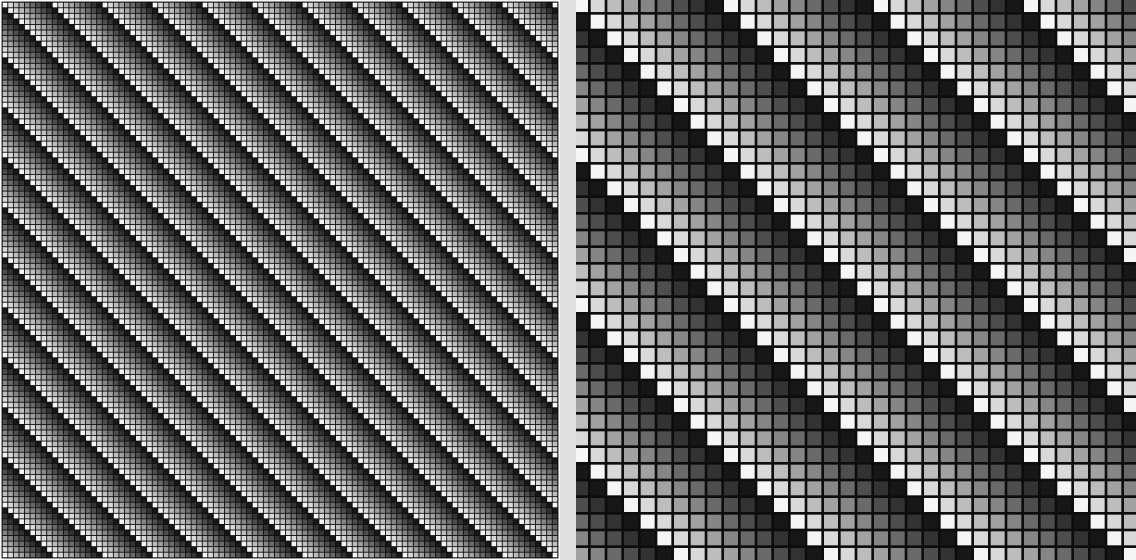
Left: the whole. Right: its middle third, enlarged.
Give the GLSL for this pattern, as a WebGL 1 fragment shader.

```glsl
precision highp float;
// A fine square grid of grey tiles. Each tile takes its shade from its column
// minus its row, modulo the number of shades, so that the greys run from light
// to dark and restart along stepped diagonals. Dark rules separate the tiles.

uniform vec2 u_resolution;

const float TILES = 100.0;         // tiles along each side
const float SHADES = 9.0;          // greys before the sequence restarts
const float MARGIN = 0.004;        // paper edge, as a share of the canvas
const float RULE_WIDTH = 0.16;     // rule between tiles, in tiles
const float FRAME_WIDTH = 0.12;    // part of the frame outside the tiles

const vec3 PAPER = vec3(0.98);
const vec3 INK = vec3(0.05);
const float LIGHTEST = 0.96;
const float DARKEST = 0.09;

// Share of a pixel covered by a rule of the given width, box filtered.
float ruleCoverage(float distanceToCentre, float width, float pixel) {
  float overlap = 0.5 * (width + pixel) - distanceToCentre;
  return clamp(overlap, 0.0, min(width, pixel)) / pixel;
}

// Ink coverage of the vertical and horizontal rules at integer positions.
float gridCoverage(vec2 p, float width, float pixel) {
  vec2 d = abs(p - floor(p + 0.5));
  float across = ruleCoverage(d.x, width, pixel);
  float down = ruleCoverage(d.y, width, pixel);
  return 1.0 - (1.0 - across) * (1.0 - down);
}

// Signed distance to a square centred on the origin.
float squareDistance(vec2 p, float halfSide) {
  vec2 d = abs(p) - halfSide;
  return length(max(d, 0.0)) + min(max(d.x, d.y), 0.0);
}

// Grey of one tile; column and row count from the upper left.
vec3 tileColour(vec2 tile, float shades) {
  float order = floor(mod(tile.x - tile.y + 0.5, shades));
  return vec3(mix(LIGHTEST, DARKEST, order / (shades - 1.0)));
}

void main() {
  // Tile coordinates, with the row axis pointing down
  float side = min(u_resolution.x, u_resolution.y);
  float scale = TILES / (1.0 - 2.0 * MARGIN);
  float pixel = scale / side;
  vec2 centred = (gl_FragCoord.xy - 0.5 * u_resolution) / side * scale;
  vec2 p = vec2(centred.x, -centred.y) + 0.5 * TILES;

  // Tiles and the rules between them
  vec2 tile = clamp(floor(p), 0.0, TILES - 1.0);
  float edge = squareDistance(centred, 0.5 * TILES);
  float rules = max(gridCoverage(p, RULE_WIDTH, pixel), step(0.0, edge));
  vec3 colour = mix(tileColour(tile, SHADES), INK, rules);

  // Frame and paper margin
  float inside = clamp(0.5 - (edge - FRAME_WIDTH) / pixel, 0.0, 1.0);
  gl_FragColor = vec4(mix(PAPER, colour, inside), 1.0);
}
```
